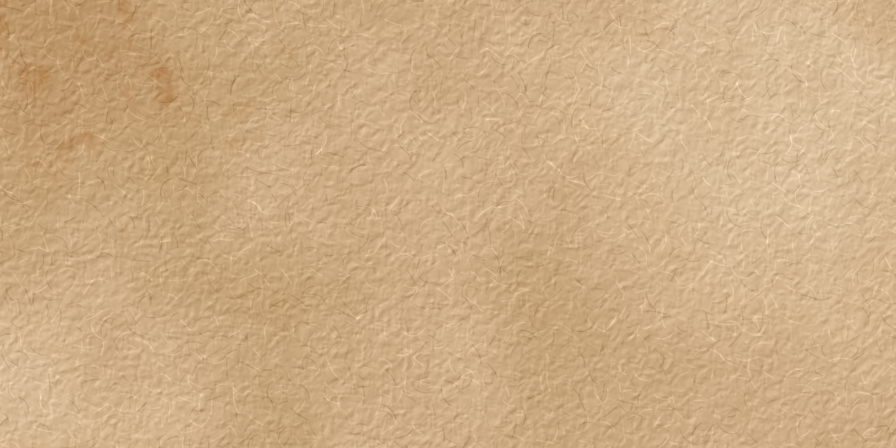
Give the GLSL for this texture, as a Shadertoy shader.

```glsl
// Aged tan paper: broad soft stains set the tone, side-lit value noise gives
// the pulp its fine relief, and short bent fibres are scattered in jittered
// cells. Lengths are in canvas heights, so x runs from 0 to 2.

#define DARK_TAN vec3(0.73, 0.58, 0.40)
#define LIGHT_TAN vec3(0.86, 0.75, 0.61)
#define RUST vec3(0.66, 0.43, 0.22)
#define BASE_TONE 0.57
#define MOTTLE 0.55
#define GRAIN_SCALE 82.0
#define GRAIN_DEPTH 0.115
#define LIGHT_STEP vec2(-0.0030, 0.0040)
#define FIBRE_SCALE 30.0
#define FIBRE_WIDTH 0.0016
#define FIBRE_CONTRAST 0.075

float hash(vec2 p) {
    return fract(sin(dot(p, vec2(127.1, 311.7))) * 43758.5453);
}

float noise(vec2 p) {
    vec2 cell = floor(p), f = fract(p);
    f = f * f * (3.0 - 2.0 * f);
    return mix(mix(hash(cell), hash(cell + vec2(1, 0)), f.x),
               mix(hash(cell + vec2(0, 1)), hash(cell + vec2(1, 1)), f.x), f.y);
}

mat2 rotation(float angle) {
    float c = cos(angle), s = sin(angle);
    return mat2(c, s, -s, c);
}

float fbm(vec2 p) {
    float sum = 0.0, gain = 0.5;
    for (int i = 0; i < 5; i++) {
        sum += gain * noise(p);
        p = rotation(0.6) * p * 2.03 + 17.3;
        gain *= 0.5;
    }
    return sum;
}

float blob(vec2 p, vec2 centre, float radius) {
    vec2 d = (p - centre) / radius;
    return exp(-dot(d, d));
}

// Broad light and dark areas, from 0 (dark) to 1 (light)
float stainTone(vec2 p) {
    vec2 q = p + 0.25 * (vec2(fbm(p * 3.0), fbm(p * 3.0 + 40.0)) - 0.48);
    float tone = BASE_TONE;
    tone += 0.40 * blob(q, vec2(1.80, 0.70), 0.48);
    tone += 0.38 * blob(q, vec2(0.05, 0.08), 0.25);
    tone -= 0.50 * blob(q, vec2(0.20, 0.98), 0.36);
    tone -= 0.25 * blob(q, vec2(0.00, 0.58), 0.24);
    tone -= 0.22 * blob(q, vec2(1.42, 0.35), 0.30);
    tone -= 0.24 * blob(q, vec2(0.60, 0.15), 0.25);
    return tone + MOTTLE * (fbm(p * 5.0 + 8.0) - 0.48);
}

// Height of the pulp surface: warped grain in three sizes
float pulpHeight(vec2 p) {
    vec2 warp = vec2(noise(p * 45.0), noise(p * 45.0 + 31.0)) * 0.9;
    vec2 q = p * GRAIN_SCALE + warp;
    return noise(q) + 0.6 * noise(rotation(0.8) * q * 1.7 + 5.0)
         + 0.5 * noise(rotation(2.1) * q * 0.5 + 9.0);
}

// Signed cover of short bent fibres: pale above 0, dark below
float fibres(vec2 p, float seed, float pixel) {
    vec2 g = p * FIBRE_SCALE, home = floor(g);
    float sum = 0.0;
    for (int y = -1; y <= 1; y++)
    for (int x = -1; x <= 1; x++) {
        vec2 cell = home + vec2(x, y), id = cell + seed;
        vec2 centre = cell + vec2(hash(id), hash(id + 13.7));
        vec2 d = rotation(6.2832 * hash(id + 27.1)) * (g - centre);
        float halfLength = mix(0.2, 0.7, hash(id + 41.9));
        d.y += (hash(id + 55.3) - 0.5) * 1.4 * d.x * d.x;
        d.x -= clamp(d.x, -halfLength, halfLength);
        float dist = length(d) / FIBRE_SCALE;
        float cover = 1.0 - smoothstep(0.0, FIBRE_WIDTH + 0.7 * pixel, dist);
        sum += cover * (2.0 * hash(id + 68.2) - 1.0);
    }
    return sum;
}

void mainImage(out vec4 fragColor, in vec2 fragCoord) {
    float pixel = 1.0 / iResolution.y;
    vec2 p = fragCoord * pixel;

    // Stained paper colour
    vec3 colour = mix(DARK_TAN, LIGHT_TAN, stainTone(p));

    // Rusty spots in the darkest corner
    float spots = smoothstep(0.56, 0.85, fbm(p * 11.0 + 3.0));
    colour = mix(colour, RUST, 0.8 * spots * blob(p, vec2(0.25, 0.92), 0.36));

    // Side-lit relief and fibres
    float relief = pulpHeight(p) - pulpHeight(p + LIGHT_STEP);
    float strands = fibres(p, 0.0, pixel) + fibres(p + 0.017, 91.0, pixel);
    float shade = GRAIN_DEPTH * relief + FIBRE_CONTRAST * strands;
    colour += shade * vec3(0.95, 1.0, 1.05);

    fragColor = vec4(clamp(colour, 0.0, 1.0), 1.0);
}
```
